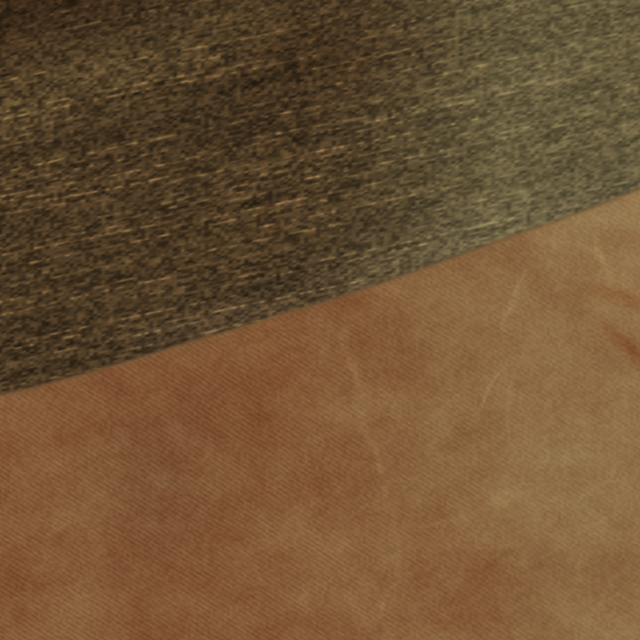
Give the GLSL for this texture, as a three.js fragment shader.

```glsl
varying vec2 vUv;

#define THREAD_SLOPE 0.21
#define THREAD_ROWS 100.0
#define THREAD_LIGHT 0.60
#define GRAIN_SCALE 230.0
#define GRAIN_AMOUNT 0.62
#define TWILL_ROWS 145.0
#define TWILL_AMOUNT 0.018
#define MOTTLE_AMOUNT 0.12
#define CREASE_LIGHT 0.042
#define HEM_WIDTH 0.004

float hash(vec2 p) {
  vec3 q = fract(vec3(p.xyx) * 0.1031);
  q += dot(q, q.yzx + 33.33);
  return fract((q.x + q.y) * q.z);
}

float noise(vec2 p) {
  vec2 i = floor(p), f = fract(p);
  f = f * f * (3.0 - 2.0 * f);
  return mix(mix(hash(i), hash(i + vec2(1.0, 0.0)), f.x),
             mix(hash(i + vec2(0.0, 1.0)), hash(i + vec2(1.0, 1.0)), f.x), f.y);
}

float fbm(vec2 p) {
  float sum = 0.0, gain = 0.5;
  for (int i = 0; i < 5; i++) {
    sum += gain * noise(p);
    p = mat2(1.6, 1.2, -1.2, 1.6) * p + 7.3;
    gain *= 0.55;
  }
  return sum;
}

float glow(vec2 p, vec2 center, vec2 size) {
  vec2 d = (p - center) / size;
  return exp(-dot(d, d));
}

// Soft line that fades toward both ends
float crease(vec2 p, vec2 a, vec2 b, float width) {
  vec2 ab = b - a;
  float t = clamp(dot(p - a, ab) / dot(ab, ab), 0.0, 1.0);
  float d = length(p - a - ab * t) / width;
  return exp(-d * d) * (0.2 + 0.8 * sin(3.14159 * t));
}

float hemHeight(float x) {
  return 0.3815 + 0.262 * x + 0.06 * x * x;
}

vec3 darkCloth(vec2 p) {
  vec2 q = vec2(p.x, p.y - THREAD_SLOPE * p.x);

  // Broad folds and green sheen
  float sheen = smoothstep(0.42, 0.84, p.x + 0.12 * (0.75 - p.y));
  vec3 color = mix(vec3(0.278, 0.213, 0.132), vec3(0.385, 0.342, 0.228), sheen);
  float ridge = p.y - 0.83 - 0.33 * p.x;
  float left = 1.0 - smoothstep(0.2, 0.65, p.x);
  color += vec3(0.052, 0.048, 0.028) * exp(-ridge * ridge / 0.0026) * left;
  color -= vec3(0.060, 0.058, 0.040) * smoothstep(0.04, 0.14, ridge) * left;
  color -= vec3(0.020, 0.026, 0.020) * glow(p, vec2(0.55, 0.92), vec2(0.17, 0.07));
  color += vec3(0.022, 0.024, 0.018) * glow(p, vec2(0.79, 0.79), vec2(0.10, 0.14));
  color -= vec3(0.030, 0.026, 0.018) * glow(p, vec2(0.93, 0.72), vec2(0.12, 0.05));
  color += 0.03 * smoothstep(0.12, 0.0, p.y - hemHeight(p.x)) * smoothstep(0.0, 0.4, p.x);

  // Woven grain, in fine and coarse clumps
  float grain = noise(q * vec2(0.7, 1.15) * GRAIN_SCALE) - 0.5;
  grain += 0.6 * (noise(q * vec2(0.35, 0.7) * GRAIN_SCALE + 31.0) - 0.5);
  grain += 0.35 * (noise(q * vec2(5.0, 110.0)) - 0.5);
  color *= 1.0 + GRAIN_AMOUNT * (1.0 - 0.35 * sheen) * grain;

  // Slub threads broken into stitches
  float row = q.y * THREAD_ROWS + 0.8 * noise(q * vec2(5.0, 12.0));
  float id = floor(row);
  float offset = (fract(row) - 0.5) * 4.6;
  float run = smoothstep(0.35, 0.75, noise(vec2(q.x * 3.5 + 40.0 * hash(vec2(id, 2.0)), id * 3.7)));
  float stitch = smoothstep(0.2, 0.8, noise(vec2(q.x * 85.0, id * 5.3)));
  color *= 1.0 + THREAD_LIGHT * exp(-offset * offset) * run * stitch * (1.0 - 0.65 * sheen);
  return color;
}

vec3 tanCloth(vec2 p) {
  float warm = smoothstep(0.35, 1.05, p.x + 0.10 * (p.y - 0.3));
  vec3 color = mix(vec3(0.512, 0.346, 0.214), vec3(0.562, 0.437, 0.284), warm);

  // Mottled nap and wide rumples
  color += vec3(0.7, 1.0, 0.75) * MOTTLE_AMOUNT * (fbm(p * vec2(8.0, 11.0) + 4.0) - 0.55);
  color += vec3(0.6, 1.0, 0.75) * 0.07 * (fbm(p * 32.0) - 0.55);
  color += vec3(0.015, 0.025, 0.018) * glow(p, vec2(0.69, 0.51), vec2(0.05, 0.05));
  color += vec3(0.012, 0.022, 0.018) * glow(p, vec2(0.86, 0.23), vec2(0.10, 0.10));
  color -= vec3(0.018, 0.032, 0.024) * glow(p, vec2(0.74, 0.07), vec2(0.09, 0.10));
  color -= vec3(0.022, 0.010, 0.004) * glow(p, vec2(0.24, 0.25), vec2(0.10, 0.12));

  // Pale, broken creases
  vec2 w = p + 0.016 * (vec2(noise(p * 28.0), noise(p * 28.0 + 9.0)) - 0.5);
  float pale = crease(w, vec2(0.534, 0.479), vec2(0.566, 0.375), 0.006);
  pale += crease(w, vec2(0.560, 0.388), vec2(0.605, 0.219), 0.006);
  pale += crease(w, vec2(0.794, 0.440), vec2(0.723, 0.323), 0.004);
  pale += crease(w, vec2(0.827, 0.596), vec2(0.781, 0.466), 0.004);
  pale += 1.3 * crease(w, vec2(0.931, 0.635), vec2(0.958, 0.557), 0.006);
  pale += 0.7 * crease(w, vec2(0.807, 0.440), vec2(0.794, 0.310), 0.003);
  pale += 0.8 * crease(w, vec2(0.612, 0.167), vec2(0.703, 0.186), 0.004);
  pale += 0.7 * crease(w, vec2(0.625, 0.102), vec2(0.580, 0.023), 0.005);
  pale += 0.6 * crease(w, vec2(0.430, 0.205), vec2(0.510, 0.220), 0.005);
  color += vec3(0.85, 1.0, 0.8) * CREASE_LIGHT * pale * (0.4 + 1.1 * noise(p * 45.0));

  // Reddish hollows
  float hollow = crease(w, vec2(0.900, 0.553), vec2(1.05, 0.512), 0.014);
  hollow += crease(w, vec2(0.925, 0.503), vec2(1.05, 0.405), 0.012);
  hollow += 0.25 * crease(w, vec2(0.391, 0.479), vec2(0.482, 0.362), 0.02);
  color -= vec3(0.03, 0.07, 0.065) * hollow;

  // Diagonal twill and lint
  float twill = sin(6.28318 * TWILL_ROWS * dot(p, vec2(0.53, 0.85)) + 2.0 * noise(p * 30.0));
  color += TWILL_AMOUNT * twill * (0.4 + noise(p * 90.0)) * (1.0 - 0.5 * warm);
  return color + 0.05 * (noise(p * 230.0) - 0.5);
}

void main() {
  float above = vUv.y - hemHeight(vUv.x) - 0.004 * (noise(vec2(vUv.x * 16.0, 3.0)) - 0.5);
  vec3 color = mix(tanCloth(vUv), darkCloth(vUv), smoothstep(-0.003, 0.003, above));
  // Hem lip
  color = mix(color, vec3(0.42, 0.32, 0.20), 0.45 * exp(-pow(abs(above) / HEM_WIDTH, 2.0)));
  gl_FragColor = vec4(color, 1.0);
}
```
